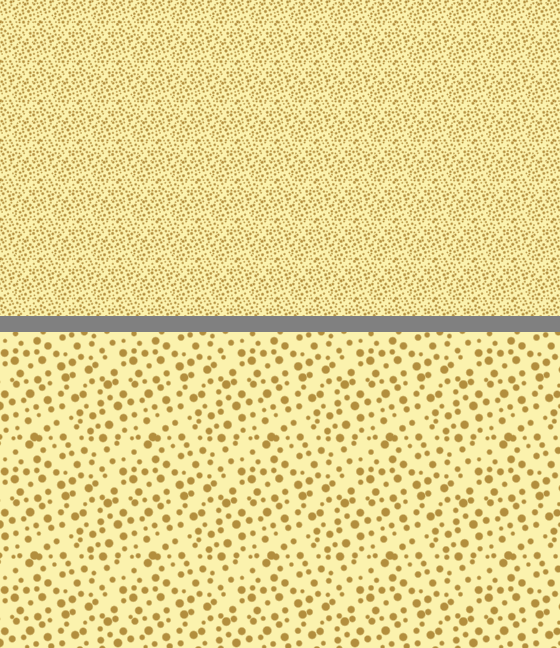
Top, the full canvas; bottom, a detail of the centre.
Write a Shadertoy shader that draws this pattern.

```glsl
#define TILES_DOWN 8.0
#define SEAM vec2(0.77, 0.44)
#define TURN vec2(9.0, 4.0)
#define ID_STEP 75.0
#define SPREAD 0.53
#define MIN_RADIUS 0.16
#define MAX_RADIUS 0.36
#define SNAP_WIDTH 0.04
#define SNAP_AMOUNT 0.8
#define EDGE_PIXELS 1.5
#define CREAM vec3(0.985, 0.95, 0.68)
#define BROWN vec3(0.70, 0.555, 0.24)

float hash(float n) {
    return fract(sin(n * 12.9898 + 4.137) * 43758.5453);
}

// Signed distance to the dot of one cell, in cell units
float dotDistance(vec2 p, vec2 cell, mat2 tileToCell, float cellsPerTile) {
    // The id is the same in every tile of the turned lattice
    float id = mod(cell.x + ID_STEP * cell.y, cellsPerTile);

    // Sizes are spread evenly among neighbors, small dots stray farther
    float size = fract(id * 0.618 + 0.5 * hash(id));
    float radius = mix(MIN_RADIUS, MAX_RADIUS, size);
    vec2 jitter = 2.0 * vec2(hash(id + 131.0), hash(id + 277.0)) - 1.0;
    vec2 center = cell + 0.5 + (SPREAD - radius) * jitter;

    // Dots near a tile seam are drawn into line with it
    vec2 uv = transpose(tileToCell) * center / cellsPerTile;
    vec2 offset = uv - round(uv);
    uv -= SNAP_AMOUNT * offset * step(abs(offset), vec2(SNAP_WIDTH));
    return length(p - tileToCell * uv) - radius;
}

void mainImage(out vec4 fragColor, in vec2 fragCoord) {
    // Square tiles measured by the canvas height
    vec2 tile = fragCoord / iResolution.y * TILES_DOWN - SEAM;

    // Turned lattice that still repeats once per tile
    mat2 tileToCell = mat2(TURN.x, -TURN.y, TURN.y, TURN.x);
    float cellsPerTile = dot(TURN, TURN);
    vec2 p = tileToCell * tile;

    // Nearest dot among the surrounding cells
    float d = 1.0;
    for (int y = -1; y <= 1; y++) {
        for (int x = -1; x <= 1; x++) {
            vec2 cell = floor(p) + vec2(x, y);
            d = min(d, dotDistance(p, cell, tileToCell, cellsPerTile));
        }
    }

    // Soft dot edge
    float edge = EDGE_PIXELS * TILES_DOWN * length(TURN) / iResolution.y;
    float ink = clamp(0.5 - d / edge, 0.0, 1.0);
    fragColor = vec4(mix(CREAM, BROWN, ink), 1.0);
}
```
